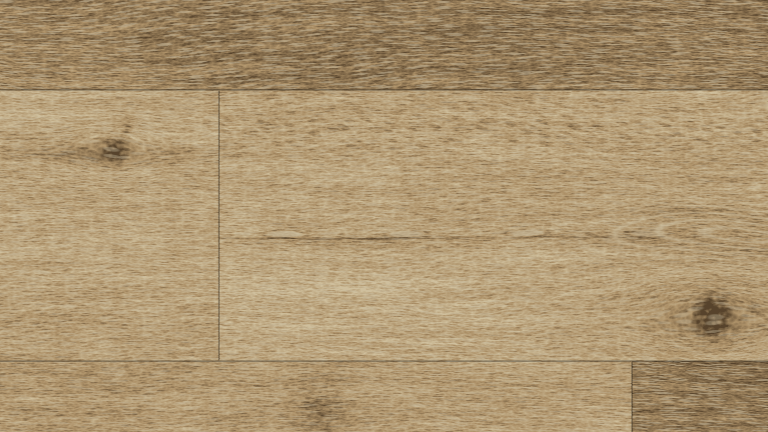
This texture is drawn by a Shadertoy shader. Its source:

```glsl
#define ROW_HEIGHT 0.628
#define PLANK_LENGTH 2.868
#define STAGGER 0.956
#define FIRST_JOINT vec2(0.507, 0.164)
#define SEAM_WIDTH 0.0012
#define DARK vec3(0.48, 0.39, 0.27)
#define MID vec3(0.68, 0.57, 0.41)
#define PALE vec3(0.79, 0.72, 0.58)
#define WHITEWASH vec3(0.77, 0.72, 0.61)
#define SMALL_KNOT vec2(0.262, 0.653)
#define LARGE_KNOT vec2(1.648, 0.269)
#define ARCH vec2(1.72, 0.456)

vec2 hash2(vec2 p) {
    p = vec2(dot(p, vec2(127.1, 311.7)), dot(p, vec2(269.5, 183.3)));
    return fract(sin(p) * 43758.55);
}

// Cellular noise: distance to the nearest scattered point
float cells(vec2 p) {
    vec2 cell = floor(p), f = fract(p);
    float nearest = 2.0;
    for (int y = -1; y <= 1; y++)
        for (int x = -1; x <= 1; x++) {
            vec2 o = vec2(x, y);
            nearest = min(nearest, length(o + hash2(cell + o) - f));
        }
    return nearest;
}

float blob(vec2 p, vec2 center, vec2 radius) {
    vec2 d = (p - center) / radius;
    return exp(-dot(d, d));
}

// Spreads the grain lines around a knot
float bend(vec2 p, vec2 center, float radius) {
    return (center.y - p.y) * 0.75 * blob(p, center, vec2(1.8, 1.0) * radius);
}

// Lightness ramp of the wood
vec3 woodColor(float v) {
    v = clamp(v, -0.35, 1.1) * 2.0;
    return v < 1.0 ? mix(DARK, MID, v) : mix(MID, PALE, v - 1.0);
}

void mainImage(out vec4 fragColor, in vec2 fragCoord) {
    float px = 1.0 / iResolution.y;
    vec2 p = fragCoord * px;

    // Staggered plank layout
    float row = floor((p.y - FIRST_JOINT.y) / ROW_HEIGHT);
    float along = p.x - FIRST_JOINT.x + STAGGER * row;
    vec2 plank = vec2(floor(along / PLANK_LENGTH), row);
    vec2 local = vec2(along - plank.x * PLANK_LENGTH,
                      p.y - FIRST_JOINT.y - row * ROW_HEIGHT);
    vec2 parity = mod(plank, 2.0);
    float tone = mix(mix(0.83, 0.38, parity.y), 0.74 - 0.06 * parity.y, parity.x);
    float darkPlank = 1.0 - smoothstep(0.40, 0.60, tone);
    float lightPlank = smoothstep(0.75, 0.82, tone);

    // Grain coordinates: gentle waves, bent around the knots
    vec2 q = p;
    q.y += bend(p, SMALL_KNOT, 0.06) + bend(p, LARGE_KNOT, 0.08);
    q.y += 0.006 * sin(5.0 * p.x + 9.0 * p.y) + 0.002 * sin(17.0 * p.x + 31.0 * p.y);
    q.y += darkPlank * 0.022 * sin(3.2 * p.x + 8.0 * p.y);
    q += 7.0 * hash2(plank);

    // Broad shading and growth rings
    float v = tone + 0.07 * sin(1.7 * p.x + 4.0 * p.y + plank.x)
            + 0.04 * sin(19.0 * q.y + 1.5 * sin(2.0 * p.x));
    v -= darkPlank * 0.10 * (p.x - 0.8);
    v += (0.02 + 0.05 * darkPlank) * sin(150.0 * q.y + 2.0 * sin(3.0 * q.x));

    // Layered grain from wide bands to fine fibres
    v += 0.25 * (cells(q * vec2(2.5, 34.0)) - 0.48);
    v += 0.28 * (cells(q * vec2(9.0, 120.0)) - 0.48);
    v += 0.34 * (cells(q * vec2(32.0, 200.0)) - 0.48);
    v += 0.38 * (cells(q * vec2(90.0, 250.0) + 11.0) - 0.48);

    // Dark pores and whitened streaks
    float pores = smoothstep(0.32, 0.18, cells(q * vec2(24.0, 170.0) + 31.0));
    float streaks = smoothstep(0.34, 0.18, cells(q * vec2(14.0, 150.0) + 57.0));
    v -= 0.24 * pores;

    // Slanted ray flecks near the upper edge of light planks
    vec2 slanted = vec2(q.x, q.y + 0.25 * q.x);
    float flecks = smoothstep(0.36, 0.20, cells(slanted * vec2(18.0, 55.0)));
    v -= 0.26 * flecks * lightPlank * exp(-pow((local.y - 0.54) / 0.07, 2.0));

    // Nested arches
    vec2 a = (p - ARCH) * vec2(1.0, 5.5);
    a.y += 0.05 * sin(11.0 * p.x);
    float d = length(a);
    float rings = pow(0.5 + 0.5 * sin(75.0 * d + 2.0 * sin(8.0 * p.x)), 6.0);
    float arch = lightPlank * smoothstep(0.58, 0.15, d);
    v -= 0.22 * arch * (1.0 - rings);
    streaks = max(streaks, 1.3 * rings * arch);

    // Thin crack with pale slivers along it
    float crackY = p.y - 0.449 - 0.002 * sin(6.0 * p.x) - 0.001 * sin(41.0 * p.x);
    float reach = lightPlank * smoothstep(1.6, 1.2, p.x);
    v -= reach * exp(-pow(crackY / 0.0025, 2.0)) * (0.45 + 0.15 * sin(9.0 * p.x + 1.0));
    v -= reach * 0.10 * exp(-pow((crackY + 0.01) / 0.02, 2.0));
    float sliverX = (fract((p.x - 0.52) / 0.28) - 0.5) * 0.28;
    float sliver = length(vec2(sliverX / 0.04, (crackY - 0.010) / 0.007));
    float sliverMask = lightPlank * smoothstep(1.7, 1.4, p.x);
    streaks = max(streaks, 1.3 * sliverMask * smoothstep(1.1, 0.8, sliver));
    v -= 0.25 * sliverMask * smoothstep(0.35, 0.0, abs(sliver - 1.3));

    // Knots and a brown smudge
    float rough = 0.3 + 1.4 * cells(p * vec2(50.0, 70.0));
    v -= 1.15 * rough * blob(p, LARGE_KNOT, vec2(0.034, 0.040));
    v -= 0.28 * blob(p, LARGE_KNOT, vec2(0.17, 0.07));
    v -= 0.85 * rough * blob(p, SMALL_KNOT, vec2(0.028, 0.026));
    v -= 0.40 * rough * blob(p, SMALL_KNOT + vec2(0.03, 0.05), vec2(0.012, 0.04));
    v -= 0.32 * blob(p, SMALL_KNOT - vec2(0.06, 0.01), vec2(0.24, 0.03));
    v -= 0.38 * rough * blob(p, vec2(0.74, 0.05), vec2(0.06, 0.09));

    // Whitewash in the streaks, then soft seams between planks
    float wash = mix(0.38, 0.50, darkPlank) * streaks;
    vec3 color = mix(woodColor(v), WHITEWASH, min(wash, 0.7));
    vec2 edge = min(local, vec2(PLANK_LENGTH, ROW_HEIGHT) - local);
    float seam = 1.0 - smoothstep(SEAM_WIDTH - 0.5 * px, SEAM_WIDTH + px, min(edge.x, edge.y));
    fragColor = vec4(color * (1.0 - 0.32 * seam), 1.0);
}
```
